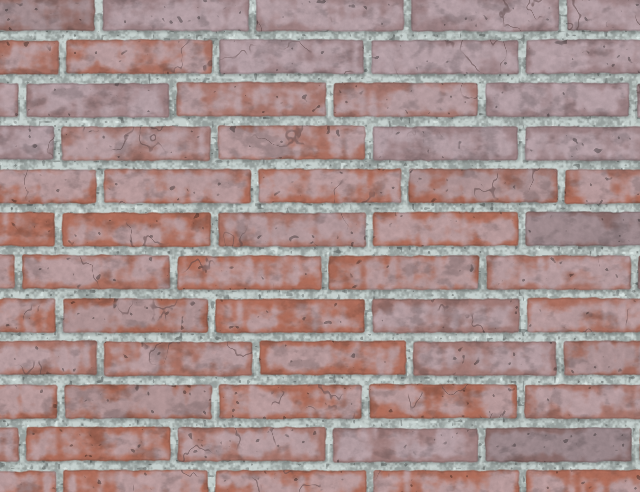
A Shadertoy shader for this texture:

```glsl
// Weathered wall of long thin red bricks in pale, gritty mortar.
// Each row is shifted in a four-row cycle; every brick is a wobbly rounded box
// whose tint, pale bloom, pits and cracks come from hashes and value noise.

const vec2  PITCH      = vec2(0.3125, 0.0875);  // brick plus joint, wall height = 1
const vec2  JOINT      = vec2(0.0155, 0.0185);  // mortar widths: upright, level
const float TOP_SHIFT  = 0.0154;                // part of the first row above the canvas
const float ROW_START  = 0.122;                 // mean place of the first upright joint
const float ROW_SWING  = 0.081;                 // shift of every other row around it
const float JITTER     = 0.0055;                // irregularity of upright joints
const float CORNER     = 0.005;
const float WOBBLE     = 0.0050;

const vec3 RED         = vec3(0.67, 0.42, 0.35);
const vec3 MAUVE       = vec3(0.60, 0.50, 0.51);
const vec3 BLOOM       = vec3(0.73, 0.655, 0.68);
const vec3 CRACK       = vec3(0.36, 0.28, 0.28);
const vec3 MORTAR_DARK = vec3(0.59, 0.62, 0.61);
const vec3 MORTAR_PALE = vec3(0.78, 0.82, 0.81);

float hash(vec2 p) {
    vec3 q = fract(p.xyx * 0.1031);
    q += dot(q, q.yzx + 33.33);
    return fract((q.x + q.y) * q.z);
}

float noise(vec2 p) {
    vec2 i = floor(p), f = fract(p);
    f = f * f * (3.0 - 2.0 * f);
    return mix(mix(hash(i), hash(i + vec2(1, 0)), f.x),
               mix(hash(i + vec2(0, 1)), hash(i + vec2(1, 1)), f.x), f.y);
}

// Octaves are turned against each other to hide the lattice
float fbm(vec2 p) {
    const mat2 TURN = mat2(1.6, 1.2, -1.2, 1.6);
    float sum = 0.0, amp = 0.533;
    for (int i = 0; i < 4; i++) {
        sum += amp * noise(p);
        p = TURN * p + 17.1;
        amp *= 0.5;
    }
    return sum;
}

float roundBox(vec2 p, vec2 halfSize, float r) {
    vec2 q = abs(p) - halfSize + r;
    return length(max(q, 0.0)) + min(max(q.x, q.y), 0.0) - r;
}

// Offset of an upright joint from its regular place
float jointShift(vec2 id) {
    return (hash(id + 41.0) - 0.5) * 2.0 * JITTER;
}

vec3 mortarColor(vec2 p, float underBrick) {
    float grit = 0.7 * fbm(p * 60.0) + 0.3 * noise(p * 210.0);
    vec3 col = mix(MORTAR_DARK, MORTAR_PALE, smoothstep(0.27, 0.68, grit));
    col *= 1.0 - 0.25 * smoothstep(0.80, 0.94, noise(p * 125.0 + 9.0));  // holes
    col += 0.08 * smoothstep(0.82, 0.94, noise(p * 105.0 + 60.0));       // pebbles
    return col * (1.0 - 0.19 * underBrick);
}

vec3 brickColor(vec2 p, vec2 id, float depth) {
    float tone = hash(id + 7.0), wear = hash(id + 19.0);
    vec2 s = p + 3.7 * vec2(tone, wear);               // own pattern for each brick

    // Upper and right-hand bricks lean towards mauve
    float lean = 0.42 * (1.0 - smoothstep(0.28, 0.46, p.y)) + 0.17 * p.x;
    float mauve = smoothstep(0.38, 0.94, 0.66 * tone + lean);
    vec3 col = mix(RED, MAUVE, mauve);

    // Pale bloom, thickest away from the edges, with upright streaks
    float patchy = 0.78 * fbm(s * vec2(21.0, 30.0)) + 0.22 * noise(s * vec2(85.0, 20.0));
    float inner = smoothstep(0.0, 0.020, depth);
    float bloom = smoothstep(0.30, 0.66, patchy + 0.22 * inner - 0.12 + 0.14 * (wear - 0.5));
    col = mix(col, BLOOM, bloom * 0.78);
    col *= 1.0 - 0.17 * smoothstep(0.78, 0.96, wear) * (0.4 + 0.6 * mauve);

    // Grain, soft stains and small pits
    col *= 0.93 + 0.14 * fbm(s * 105.0);
    col *= 1.0 - 0.14 * smoothstep(0.52, 0.78, fbm(s * vec2(32.0, 45.0) + 5.0));
    float pit = noise(s * 95.0) * noise(mat2(0.8, 0.6, -0.6, 0.8) * s * 120.0 + 11.0);
    col *= 1.0 - 0.30 * smoothstep(0.62, 0.78, pit);

    // Thin broken cracks on some bricks
    float line = 1.0 - smoothstep(0.003, 0.018, abs(fbm(s * vec2(15.0, 11.0) + 30.0) - 0.5));
    float mask = smoothstep(0.60, 0.76, noise(s * vec2(13.0, 22.0) + 80.0));
    col = mix(col, CRACK, 0.50 * line * mask * step(0.45, hash(id + 3.0)));

    return col * mix(0.86, 1.0, smoothstep(0.0, 0.005, depth));
}

void mainImage(out vec4 fragColor, in vec2 fragCoord) {
    // Wall coordinates, running down from the upper left
    vec2 p = vec2(fragCoord.x, iResolution.y - fragCoord.y) / iResolution.y;
    float pixel = 1.0 / iResolution.y;

    // Row, then brick along it
    float row = floor((p.y + TOP_SHIFT) / PITCH.y);
    float start = ROW_START + ROW_SWING * cos(1.5707963 * row);
    vec2 id = vec2(floor((p.x - start) / PITCH.x), row);

    // Brick box between its two jittered joints
    vec2 corner = vec2(start, -TOP_SHIFT) + id * PITCH;
    float left = jointShift(id), right = PITCH.x + jointShift(id + vec2(1, 0));
    vec2 center = corner + vec2(0.5 * (left + right), 0.5 * PITCH.y);
    center.y += 0.003 * (hash(id + 53.0) - 0.5);
    vec2 halfSize = 0.5 * (vec2(right - left, PITCH.y) - JOINT);
    float d = roundBox(p - center, halfSize, CORNER);
    d += WOBBLE * (fbm(p * 48.0) - 0.5);

    // Mortar is shaded just below each brick
    float under = step(center.y, p.y) * (1.0 - smoothstep(0.0, 0.009, d));
    vec3 mortar = mortarColor(p, under);
    vec3 brick = brickColor(p, id, -d);
    float cover = 1.0 - smoothstep(-pixel, pixel, d);
    fragColor = vec4(mix(mortar, brick, cover), 1.0);
}
```
